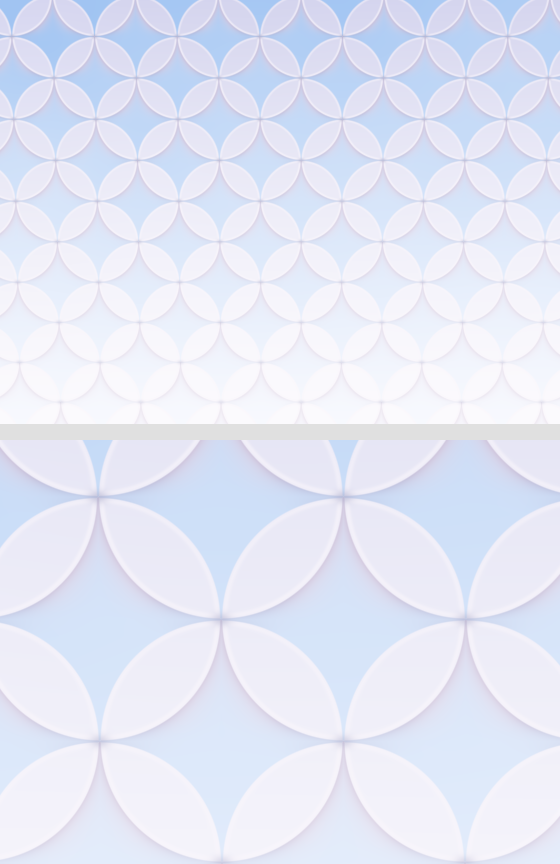
Top, the full canvas; bottom, a detail of the centre.
This pattern is drawn by a WebGL 1 fragment shader. Its source:

```glsl
precision highp float;
// Raised petal lattice: lens shapes on a diagonal grid of interlocking circles,
// with soft shadows below each petal, over a blue field that fades to white.
// Each point is folded into a diamond cell, where one circle distance gives every petal.
uniform vec2 u_resolution;

// Layout, in units of canvas width, measured from the top left
const vec2 GRID_ORIGIN = vec2(0.5378, 0.0651);
const float HALF_STEP = 0.0738;      // horizontal half spacing at the origin row
const float STEP_SHRINK = 0.0034;    // spacing lost toward the bottom
const float ROW_DENSITY = 13.45;     // rows per canvas width
const float ROW_GROWTH = 0.507;      // rows tighten toward the bottom

// Petal details, in units of the half spacing
const float PETAL_INSET = 0.008;
const float RIM_WIDTH = 0.024;
const float BEVEL_WIDTH = 0.075;
const float SHADOW_FALLOFF = 9.0;
const float CONTACT_FALLOFF = 32.0;

const vec3 FIELD_TOP = vec3(0.63, 0.77, 0.95);
const vec3 FIELD_BOTTOM = vec3(0.97, 0.975, 0.995);
const vec3 PETAL_TOP = vec3(0.835, 0.835, 0.935);
const vec3 PETAL_BOTTOM = vec3(0.985, 0.98, 0.992);
const vec3 SHADOW_GREY = vec3(0.73, 0.73, 0.85);
const vec3 SHADOW_PINK = vec3(0.89, 0.81, 0.88);
const vec3 NODE_MAUVE = vec3(0.68, 0.68, 0.80);
const vec3 RIM_LIGHT = vec3(0.98, 0.965, 0.985);

float hash(vec2 p) {
  return fract(sin(dot(p, vec2(127.1, 311.7))) * 43758.5);
}

float valueNoise(vec2 p) {
  vec2 i = floor(p);
  vec2 f = fract(p);
  f = f * f * (3.0 - 2.0 * f);
  float low = mix(hash(i), hash(i + vec2(1.0, 0.0)), f.x);
  float high = mix(hash(i + vec2(0.0, 1.0)), hash(i + vec2(1.0, 1.0)), f.x);
  return mix(low, high, f.y);
}

// Slightly tapered lattice coordinates, y pointing down
vec2 latticePoint(vec2 p) {
  vec2 t = p - GRID_ORIGIN;
  return vec2(t.x / (HALF_STEP - STEP_SHRINK * t.y),
              t.y * (ROW_DENSITY + ROW_GROWTH * t.y));
}

// Offset from the centre of the nearest diamond cell
vec2 diamondCell(vec2 g) {
  vec2 diagonal = floor(0.5 * vec2(g.x + g.y, g.x - g.y) + 0.5);
  return g - vec2(diagonal.x + diagonal.y, diagonal.x - diagonal.y);
}

// Distance to the petal edge: negative on petals, positive in the gaps
float petalDistance(vec2 q) {
  return length(abs(q) - 1.0) - 1.0 + PETAL_INSET;
}

float nodeDistance(vec2 q) {
  vec2 a = abs(q);
  vec2 squash = vec2(1.0, 1.5);
  return min(length((a - vec2(1.0, 0.0)) * squash),
             length((a - vec2(0.0, 1.0)) * squash));
}

void main() {
  vec2 p = vec2(gl_FragCoord.x, u_resolution.y - gl_FragCoord.y) / u_resolution.x;
  float height = gl_FragCoord.y / u_resolution.y;
  float pixel = 1.0 / (HALF_STEP * u_resolution.x);
  vec2 q = diamondCell(latticePoint(p));
  float d = petalDistance(q);
  float gap = max(d, 0.0);

  // Blue field, paler to the right, with slow uneven patches
  float patches = valueNoise(p * vec2(5.0, 4.0) + 3.7) - 0.5;
  float fieldFade = pow(height, 1.35) * (1.0 + 0.2 * patches);
  fieldFade *= 1.0 - 0.15 * smoothstep(0.5, 1.0, p.x);
  fieldFade *= 0.94 + 0.1 * smoothstep(-0.5, 0.8, q.y);
  vec3 field = mix(FIELD_BOTTOM, FIELD_TOP, clamp(fieldFade, 0.0, 1.0));

  // Shadows fall from the upper petals: grey at the sides, pink at the top
  float depth = mix(0.12, 1.0, smoothstep(0.0, 0.85, height));
  float underside = 1.0 - smoothstep(-0.2, 0.16, q.y);
  float side = smoothstep(0.2, 0.8, abs(q.x));
  vec3 shadow = mix(SHADOW_PINK, SHADOW_GREY, side);
  vec3 paleShadow = mix(vec3(0.96, 0.94, 0.965), shadow, depth);
  field = mix(field, paleShadow, 0.72 * underside * exp(-gap * SHADOW_FALLOFF));
  float contact = underside * exp(-gap * CONTACT_FALLOFF);
  field *= 1.0 - vec3(0.07, 0.085, 0.06) * contact * mix(0.5, 1.0, depth);

  // Petal face with a soft bevel and a thin bright rim
  float petalFade = pow(height, 1.55);
  vec3 petal = mix(PETAL_BOTTOM, PETAL_TOP, petalFade);
  petal += 0.012 * patches * height;
  float bevel = smoothstep(-BEVEL_WIDTH, 0.0, d);
  petal = mix(petal, RIM_LIGHT, 0.22 * bevel);
  float rim = 1.0 - smoothstep(0.0, RIM_WIDTH + pixel, abs(d + RIM_WIDTH));
  petal = mix(petal, RIM_LIGHT, rim * mix(0.35, 0.5, underside));

  // Combine, then darken the joints where petals meet
  vec3 color = mix(petal, field, smoothstep(-pixel, pixel, d));
  float node = nodeDistance(q);
  float joint = exp(-node * node * 160.0);
  color = mix(color, NODE_MAUVE, joint * mix(0.2, 0.6, depth));

  gl_FragColor = vec4(clamp(color, 0.0, 1.0), 1.0);
}
```
